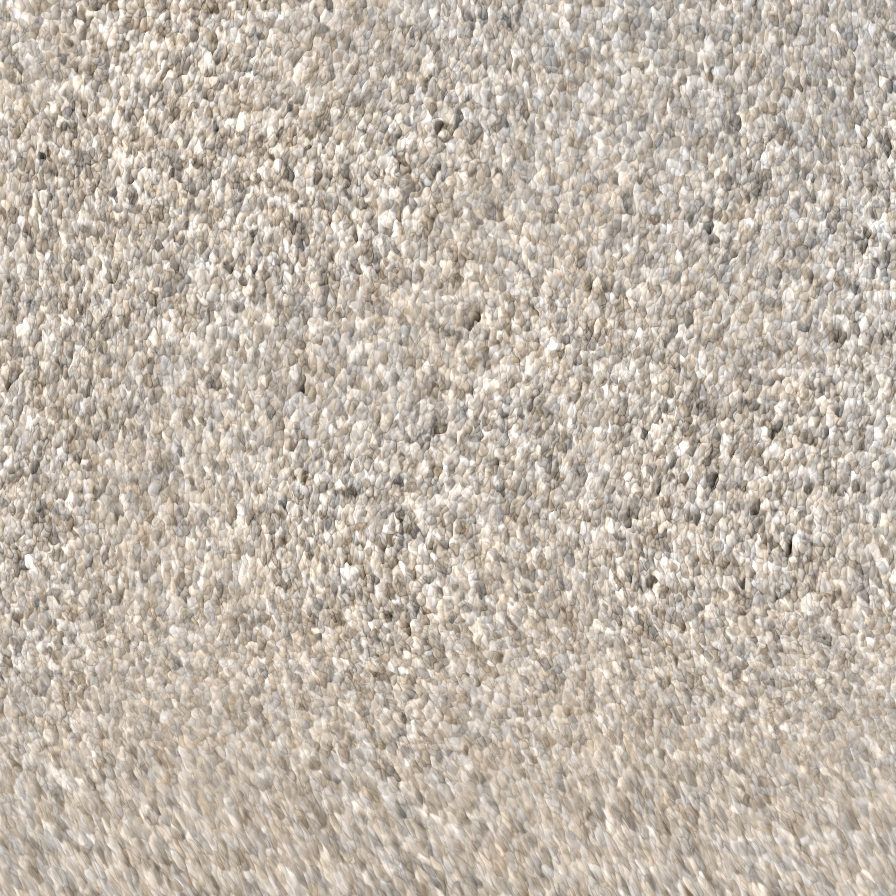
Give the GLSL for this texture, as a WebGL 1 fragment shader.

```glsl
precision highp float;
// Sunlit sandy gravel: small upright grains of mixed size, smoother and slanted near the bottom.

uniform vec2 u_resolution;

#define GRAIN_COUNT vec2(142.0, 86.0)
#define BASE_TONE 0.73
#define GRAIN_CONTRAST 0.29
#define RELIEF 0.2
#define GAP_DEPTH 0.09
#define FINE_SHARE 0.65
#define GRIT 0.12
#define PATCH_TONE 0.035
#define SHAPE_WARP 0.9
#define BOTTOM_SLANT 0.5
#define HUE_SPREAD 0.06
#define WARMTH vec3(0.045, 0.0, -0.052)

float hash(vec2 p) {
  return fract(sin(dot(p, vec2(127.1, 311.7))) * 43758.5453);
}

float valueNoise(vec2 p) {
  vec2 cell = floor(p);
  vec2 f = fract(p);
  f = f * f * (3.0 - 2.0 * f);
  float low = mix(hash(cell), hash(cell + vec2(1.0, 0.0)), f.x);
  float high = mix(hash(cell + vec2(0.0, 1.0)), hash(cell + 1.0), f.x);
  return mix(low, high, f.y);
}

float fbm(vec2 p) {
  float sum = 0.0;
  float weight = 0.5;
  for (int i = 0; i < 4; i++) {
    sum += weight * valueNoise(p);
    p = p * 2.03 + 17.3;
    weight *= 0.5;
  }
  return sum / 0.9375;
}

// Blended cells: x = shaded tone, y = hue
vec2 grains(vec2 p, float crispness) {
  // Uneven outlines
  p += SHAPE_WARP * (vec2(valueNoise(p * 1.3), valueNoise(p * 1.3 + 37.0)) - 0.5);
  vec2 home = floor(p);
  vec3 sum = vec3(0.0);
  float total = 0.0;
  float nearest = 9.0;
  float second = 9.0;
  for (int j = -1; j <= 1; j++) {
    for (int i = -1; i <= 1; i++) {
      vec2 id = home + vec2(float(i), float(j));
      vec2 jitter = vec2(hash(id), hash(id + 57.3));
      vec2 offset = p - id - 0.5 - 0.95 * (jitter - 0.5);
      float d = length(offset);
      second = min(second, max(nearest, d));
      nearest = min(nearest, d);

      // Mostly even tones, with a few darker and brighter grains
      float pick = hash(id + 113.9);
      float tone = pick - 0.5;
      tone -= 0.3 * (1.0 - smoothstep(0.03, 0.08, pick));
      tone += 0.3 * smoothstep(0.9, 0.97, pick);
      float relief = dot(offset, vec2(-0.8, 0.6));
      float weight = exp(-crispness * d * d);
      sum += weight * vec3(tone, hash(id + 201.7) - 0.5, relief);
      total += weight;
    }
  }
  sum /= total;

  // Gaps open only here and there
  float gap = 1.0 - smoothstep(0.0, 0.45, second - nearest);
  gap *= 2.0 * valueNoise(p * 0.8 + 91.0);
  float shade = GRAIN_CONTRAST * sum.x + RELIEF * sum.z - GAP_DEPTH * (gap - 0.35);
  return vec2(shade, sum.y);
}

void main() {
  vec2 uv = gl_FragCoord.xy / u_resolution.y;

  // Lean the grains near the bottom and let their direction wander
  float drop = max(0.0, 0.45 - uv.y);
  vec2 p = uv;
  p.x -= 0.5 * BOTTOM_SLANT * drop * drop / 0.45;
  p.x += 0.03 * (valueNoise(uv * 5.0) - 0.5);
  p.y += 0.015 * (valueNoise(uv * 6.0 + 31.0) - 0.5);

  // Broad patches: rough and smooth areas, and clusters of shadow
  float rough = smoothstep(0.08, 0.4, uv.y + 0.25 * (fbm(uv * 4.0) - 0.5));
  float contrast = mix(0.7, 1.0, rough);
  contrast *= 0.82 + 0.32 * smoothstep(0.25, 0.7, fbm(uv * 5.0 + 9.0));
  float cluster = fbm(uv * vec2(42.0, 30.0) + 43.0) - 0.5;

  // Coarse grains with finer ones laid over them
  vec2 grainSize = mix(vec2(1.0, 0.74), vec2(1.0), smoothstep(0.0, 0.35, uv.y));
  vec2 q = p * GRAIN_COUNT * grainSize;
  float crispness = mix(6.0, 10.0, rough);
  vec2 coarse = grains(q, crispness);
  vec2 fine = grains(q * 1.37 + 61.7, crispness);
  float grit = valueNoise(q * vec2(1.5, 1.3) + 71.0) - 0.5;

  float detail = coarse.x + FINE_SHARE * fine.x + GRIT * grit + 0.11 * cluster;
  float tone = BASE_TONE + contrast * detail;
  tone += PATCH_TONE * (fbm(uv * 3.0 + 5.0) - 0.5);

  // Warm sand, fading to a cooler grey in shadows and at the upper right
  float warmth = 1.0 - 0.25 * smoothstep(1.0, 1.8, uv.x + uv.y);
  warmth -= 0.2 * (1.0 - smoothstep(0.4, 0.6, tone));
  warmth += 0.4 * (fbm(uv * 6.0 + 83.0) - 0.5);
  vec3 color = vec3(tone) + WARMTH * warmth;
  color += HUE_SPREAD * (coarse.y + FINE_SHARE * fine.y) * vec3(0.6, 0.0, -0.8);

  gl_FragColor = vec4(clamp(color, 0.0, 1.0), 1.0);
}
```
